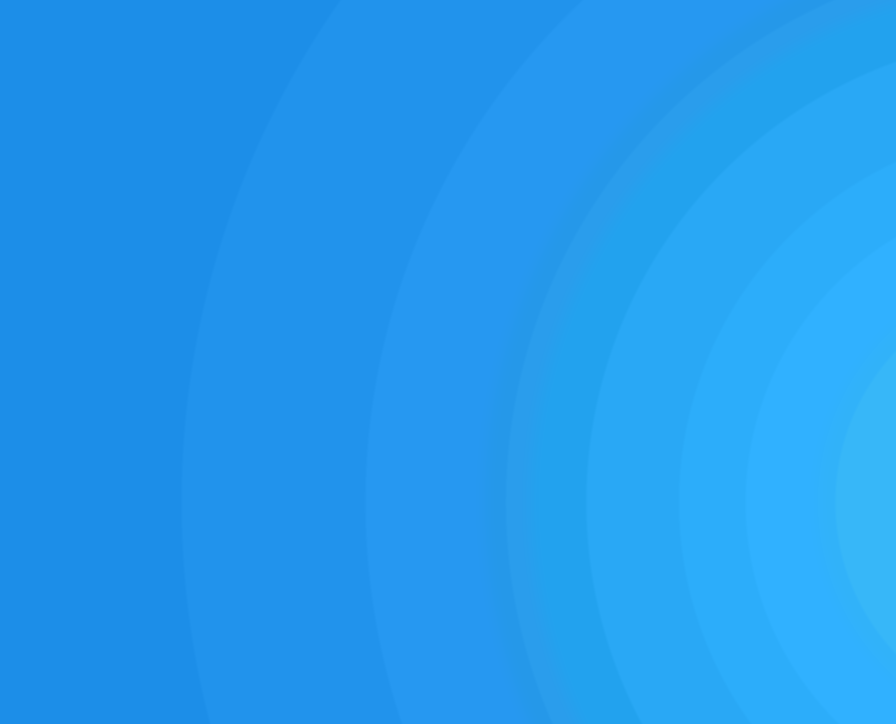
This background is drawn by a WebGL 1 fragment shader. Its source:

```glsl
precision mediump float;
// Concentric blue bands glowing from a centre beyond the right edge.
// Discs are painted from the widest to the smallest; most have crisp rims,
// a few have soft rims where the hue drifts between neighbouring bands.

#define GLOW_CENTRE vec2(1.458, 0.306)
#define CRISP 0.0025
#define SOFT 0.018

uniform vec2 u_resolution;

// Colour from 0-255 channel values
vec3 rgb(float r, float g, float b) {
    return vec3(r, g, b) / 255.0;
}

// Paint a disc of the given radius over the colour below it
vec3 disc(vec3 below, vec3 tint, float dist, float radius, float blur) {
    return mix(tint, below, smoothstep(radius - blur, radius + blur, dist));
}

void main() {
    // Canvas heights, measured so that the glow keeps to the right edge
    vec2 p = gl_FragCoord.xy / u_resolution.y;
    p.x += 1.2387 - u_resolution.x / u_resolution.y;
    float dist = length(p - GLOW_CENTRE);
    float crisp = max(CRISP, 0.75 / u_resolution.y);

    // Deep blue outer bands
    vec3 color = rgb(28.0, 142.0, 232.0);
    color = disc(color, rgb(33.0, 147.0, 236.0), dist, 1.206, crisp);
    color = disc(color, rgb(38.0, 152.0, 241.0), dist, 0.952, crisp);

    // Soft drift from blue towards cyan
    color = disc(color, rgb(37.0, 152.0, 233.0), dist, 0.787, SOFT);
    color = disc(color, rgb(42.0, 157.0, 236.0), dist, 0.758, crisp);
    color = disc(color, rgb(34.0, 162.0, 238.0), dist, 0.724, SOFT);

    // Bright inner bands
    color = disc(color, rgb(41.0, 168.0, 245.0), dist, 0.647, crisp);
    color = disc(color, rgb(44.0, 173.0, 250.0), dist, 0.519, crisp);
    color = disc(color, rgb(48.0, 177.0, 255.0), dist, 0.427, crisp);

    // Pale core
    color = disc(color, rgb(49.0, 178.0, 249.0), dist, 0.327, SOFT);
    color = disc(color, rgb(55.0, 183.0, 248.0), dist, 0.303, crisp);

    gl_FragColor = vec4(color, 1.0);
}
```
